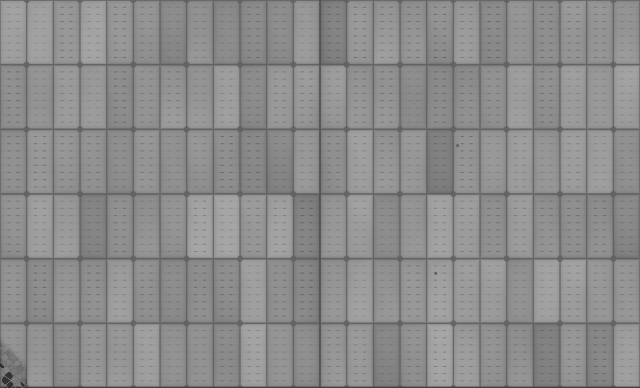
Reproduce this pattern procedurally as a WebGL 2 fragment shader.

```glsl
#version 300 es
precision highp float;
// Grey solar panel of 24 by 6 half cells, with dashed busbars and a shattered lower left corner.
uniform vec2 u_resolution;
out vec4 fragColor;

float hash(vec2 p) {
  vec3 q = fract(p.xyx * vec3(0.1031, 0.1030, 0.0973));
  q += dot(q, q.yzx + 33.33);
  return fract((q.x + q.y) * q.z);
}

// Coverage of a shape from its signed distance and the pixel size.
float cover(float d, float px) {
  return clamp(0.5 - d / px, 0.0, 1.0);
}

// Soft cloudiness from layered sines, shifted by a seed.
float clouds(vec2 p, float seed) {
  float a = sin(p.x * 1.7 + p.y * 0.9 + seed * 6.3);
  float b = sin(p.y * 2.1 - p.x * 0.8 + seed * 17.0);
  return 0.5 * a + 0.35 * b + 0.15 * sin(p.x * 5.0 + p.y * 4.0 + a * 2.0);
}

// Cellular noise: x is the gap to the nearest border, y the value of the shard.
vec2 shards(vec2 p) {
  vec2 cell = floor(p);
  float near = 9.0, second = 9.0, value = 0.0;
  for (int j = -1; j <= 1; j++)
    for (int i = -1; i <= 1; i++) {
      vec2 id = cell + vec2(i, j);
      vec2 site = id + 0.5 + 0.6 * (vec2(hash(id), hash(id + 41.0)) - 0.5);
      float d = distance(p, site);
      if (d < near) {
        second = near;
        near = d;
        value = hash(id + 7.0);
      } else second = min(second, d);
    }
  return vec2(second - near, value);
}

void main() {
  // One unit is the width of a cell.
  vec2 size = vec2(1.0, 14.5 / 6.0);
  vec2 p = gl_FragCoord.xy / u_resolution * vec2(24.0, 14.5);
  float px = 24.0 / u_resolution.x;
  vec2 id = floor(p / size);
  vec2 local = (fract(p / size) - 0.5) * size;

  // Cell outline: the outer side of each half cell has cut corners.
  float side = mod(id.x, 2.0) < 0.5 ? 1.0 : -1.0;
  vec2 box = abs(local) - size * 0.5 + vec2(0.022, 0.03);
  float cut = (local.x * side + abs(local.y) - (0.5 + size.y * 0.5 - 0.15)) * 0.707;
  float edge = max(max(box.x, box.y), cut);

  // Tone of each cell, with a drift over groups of six and a soft gradient.
  float seed = hash(id + 3.0);
  float group = hash(vec2(floor(id.x / 6.0), id.y) + 19.0);
  float grey = 0.595 + 0.085 * (seed - 0.5) + 0.04 * (group - 0.5);
  grey += 0.014 * clouds(local, seed) + 0.008 * clouds(p * 0.6, 0.3);
  grey += 0.025 * (hash(id + 61.0) - 0.5) * local.y;
  grey -= 0.055 * smoothstep(0.84, 1.0, hash(id + 87.0));

  // Dim rims of the cells and a broad shadow at the middle seam.
  grey -= 0.07 * exp(min(edge, 0.0) * 13.0);
  grey -= 0.045 * exp(-abs(p.x - 12.0) * 3.5);

  // Nine faint busbars with three dark solder dashes on each.
  float barY = abs(fract(local.y / size.y * 9.0) - 0.5) * size.y / 9.0;
  float dashX = abs(fract(local.x * 3.0) - 0.5) / 3.0;
  float bar = cover(barY - 0.014, px);
  float dash = cover(barY - 0.021, px) * cover(dashX - 0.055, px);
  float inside = cover(edge + 0.04, px);
  float wear = 0.5 + 0.8 * hash(id + 29.0);
  grey -= inside * (0.022 * bar + 0.1 * wear * dash);

  // Gaps between cells, darker at the middle seam and the lower frame.
  float gap = 1.0 - cover(edge, px);
  grey = mix(grey, 0.37, gap * 0.85);
  grey = mix(grey, 0.3, 0.8 * cover(abs(p.x - 12.0) - 0.03, px));
  grey = mix(grey, 0.25, cover(p.y - 0.05, px));

  // Two small burnt spots.
  float spot = min(distance(p, vec2(17.16, 9.06)), distance(p, vec2(16.34, 4.28)));
  grey -= 0.2 * (1.0 - smoothstep(0.02, 0.09, spot));

  // Shattered corner: crack lines above, black shards below.
  if (id.x + id.y < 0.5) {
    vec2 turned = vec2(p.x * 0.8 + p.y * 0.6, p.y * 0.8 - p.x * 0.6);
    vec2 shard = shards(turned * 4.2);
    float broken = 1.0 - smoothstep(1.55, 1.95, p.y + p.x * 0.9);
    float crack = 1.0 - smoothstep(0.04, 0.12 + px * 2.0, shard.x);
    float dead = step(0.35, shard.y) * step(p.y + p.x * 0.9, 0.95);
    grey -= broken * (0.05 + 0.08 * shard.y);
    grey = mix(grey, 0.17, dead * 0.9);
    grey = mix(grey, mix(0.42, 0.5, dead), crack * broken * 0.8);
  }

  fragColor = vec4(vec3(grey), 1.0);
}
```
